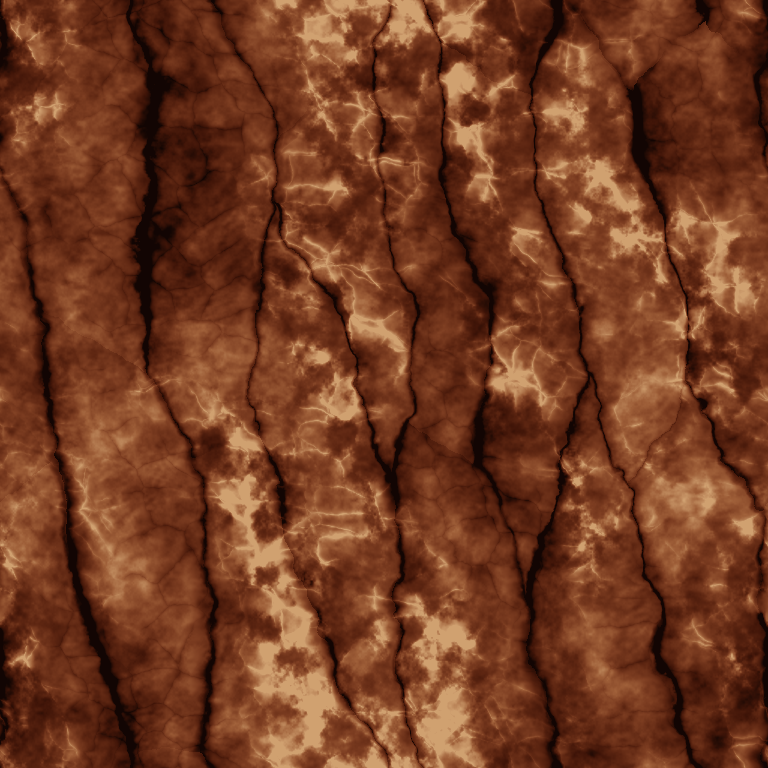
Reproduce this texture procedurally as a WebGL 1 fragment shader.

```glsl
precision highp float;
// Red-brown rock face: leaning slabs split by dark cracks, laced with pale mineral veins.
uniform vec2 u_resolution;

const vec2 SLABS = vec2(7.0, 2.0);  // slabs across and up the tile
const float SLAB_LEAN = 1.0;        // columns drifted over the tile height

float hash(vec2 cell, float seed) {
  return fract(sin(dot(cell, vec2(127.1, 311.7)) + seed * 17.3) * 43758.5453);
}

// Wraps a cell of a leaning lattice back into the tile.
vec2 wrapCell(vec2 cell, vec2 period, float lean) {
  cell.x -= lean * floor((cell.y + 0.5) / period.y);
  return cell - period * floor((cell + 0.5) / period);
}

vec2 toLattice(vec2 uv, vec2 period, float lean) {
  return vec2(uv.x * period.x + uv.y * lean, uv.y * period.y);
}

float noise(vec2 uv, vec2 period, float lean, float seed) {
  vec2 p = toLattice(uv, period, lean);
  vec2 c = floor(p);
  vec2 f = p - c;
  f = f * f * (3.0 - 2.0 * f);
  float a = hash(wrapCell(c, period, lean), seed);
  float b = hash(wrapCell(c + vec2(1.0, 0.0), period, lean), seed);
  float d = hash(wrapCell(c + vec2(0.0, 1.0), period, lean), seed);
  float e = hash(wrapCell(c + vec2(1.0, 1.0), period, lean), seed);
  return mix(mix(a, b, f.x), mix(d, e, f.x), f.y);
}

float fbm(vec2 uv, vec2 period, float lean, float seed) {
  float sum = 0.0;
  float amp = 0.45;
  for (int i = 0; i < 5; i++) {
    sum += amp * noise(uv, period, lean, seed + float(i));
    amp *= 0.58;
    period *= 2.0;
    lean *= 2.0;
  }
  return sum;
}

vec2 site(vec2 cell, vec2 period, float lean) {
  vec2 id = wrapCell(cell, period, lean);
  return cell + 0.5 + 0.8 * (vec2(hash(id, 1.0), hash(id, 2.0)) - 0.5);
}

// Finds the nearest site and the gap to the second nearest one.
void nearestSite(vec2 p, vec2 period, float lean, out vec2 nearCell, out vec2 toNear, out float gap) {
  float first = 9.0;
  float second = 9.0;
  for (int j = -1; j <= 1; j++) {
    for (int i = -1; i <= 1; i++) {
      vec2 cell = floor(p) + vec2(float(i), float(j));
      vec2 toSite = site(cell, period, lean) - p;
      float dist = length(toSite);
      second = min(second, max(first, dist));
      if (dist < first) {
        first = dist;
        nearCell = cell;
        toNear = toSite;
      }
    }
  }
  gap = second - first;
}

// Angular fracture net: x is the line, y a random tint per facet.
vec2 fractures(vec2 uv, vec2 period, float lean, float width) {
  vec2 cell, toNear;
  float gap;
  nearestSite(toLattice(uv, period, lean), period, lean, cell, toNear, gap);
  float tint = hash(wrapCell(cell, period, lean), 5.0) - 0.5;
  return vec2(exp(-gap / width), tint * smoothstep(0.0, 0.12, gap));
}

// Crack line, soft shadow beside it, and a random tint per slab.
vec3 slabs(vec2 uv, float width, float reach) {
  vec2 p = toLattice(uv, SLABS, SLAB_LEAN);
  vec2 nearCell, toNear;
  float gap;
  nearestSite(p, SLABS, SLAB_LEAN, nearCell, toNear, gap);
  vec2 nearId = wrapCell(nearCell, SLABS, SLAB_LEAN);
  float line = 0.0;
  float shadow = 0.0;
  for (int j = -2; j <= 2; j++) {
    for (int i = -2; i <= 2; i++) {
      if (i == 0 && j == 0) continue;
      vec2 cell = nearCell + vec2(float(i), float(j));
      vec2 toSite = site(cell, SLABS, SLAB_LEAN) - p;
      vec2 n = normalize(toSite - toNear);
      float slope = length(vec2(SLABS.x * n.x, SLAB_LEAN * n.x + SLABS.y * n.y));
      float dist = dot(0.5 * (toNear + toSite), n) / slope;
      float pairHash = hash(nearId + wrapCell(cell, SLABS, SLAB_LEAN), 3.0);
      float strength = smoothstep(0.2, 0.6, abs(n.x)) * mix(0.5, 1.0, pairHash);
      line = max(line, strength * exp(-dist * dist / (width * width)));
      shadow = max(shadow, strength * exp(-dist / reach) * (n.x > 0.0 ? 0.5 : 1.0));
    }
  }
  return vec3(line, shadow, hash(nearId, 4.0) - 0.5);
}

// Tone from 0 (crack black) to 5 (pale mineral).
vec3 rockColor(float tone) {
  vec3 c = mix(vec3(0.07, 0.02, 0.01), vec3(0.25, 0.08, 0.03), clamp(tone, 0.0, 1.0));
  c = mix(c, vec3(0.37, 0.15, 0.07), clamp(tone - 1.0, 0.0, 1.0));
  c = mix(c, vec3(0.49, 0.24, 0.13), clamp(tone - 2.0, 0.0, 1.0));
  c = mix(c, vec3(0.62, 0.37, 0.22), clamp(tone - 3.0, 0.0, 1.0));
  return mix(c, vec3(0.77, 0.57, 0.39), clamp(tone - 4.0, 0.0, 1.3));
}

void main() {
  vec2 uv = gl_FragCoord.xy / u_resolution;
  vec2 bend = vec2(fbm(uv, vec2(4.0, 5.0), 0.0, 11.0), fbm(uv, vec2(4.0, 3.0), 0.0, 21.0)) - 0.5;
  vec2 rock = uv + 0.1 * bend;
  float grain = fbm(uv, vec2(32.0, 28.0), 0.0, 41.0) - 0.5;
  vec2 jagged = rock + 0.02 * vec2(grain, fbm(uv, vec2(20.0), 0.0, 46.0) - 0.5);

  // Broad weathering, relief lit from the upper left, and fine grain
  float broad = fbm(rock, vec2(6.0, 3.0), 2.0, 31.0) - 0.5;
  vec2 lit = rock + vec2(-0.003, 0.004);
  float relief = fbm(rock, vec2(8.0, 10.0), 2.0, 51.0) - fbm(lit, vec2(8.0, 10.0), 2.0, 51.0);
  float tone = 2.95 + 4.4 * broad + 3.4 * grain + 8.0 * relief;

  // Pale veins and streaks, broken up by the grain
  float patches = fbm(rock, vec2(7.0, 3.0), 2.0, 61.0);
  vec2 level = fractures(jagged, vec2(5.0, 13.0), 1.0, 0.07);
  vec2 slanted = fractures(jagged, vec2(11.0, 6.0), 4.0, 0.06);
  vec2 web = fractures(jagged + 0.37, vec2(17.0, 21.0), 4.0, 0.09);
  float broken = smoothstep(-0.15, 0.12, grain);
  float vein = max(max(level.x, slanted.x), 0.7 * web.x);
  tone += 2.2 * broken * vein * smoothstep(0.42, 0.6, patches);
  tone += 1.6 * broken * smoothstep(0.56, 0.74, patches);
  tone -= 0.8 * web.x * smoothstep(0.5, 0.36, patches);
  tone += 0.5 * (level.y + slanted.y);

  // Ragged cracks between the slabs, thinning out to hairlines
  float opening = smoothstep(0.2, 0.75, noise(uv, vec2(7.0, 6.0), 0.0, 101.0));
  float width = mix(0.0025, 0.0075, opening) * clamp(1.0 + 3.0 * grain, 0.4, 1.8);
  vec3 slab = slabs(jagged, width, mix(0.014, 0.036, opening));
  tone += 0.7 * slab.z - 2.3 * slab.y - 3.4 * slab.x * mix(0.6, 1.0, opening);
  gl_FragColor = vec4(rockColor(tone), 1.0);
}
```
